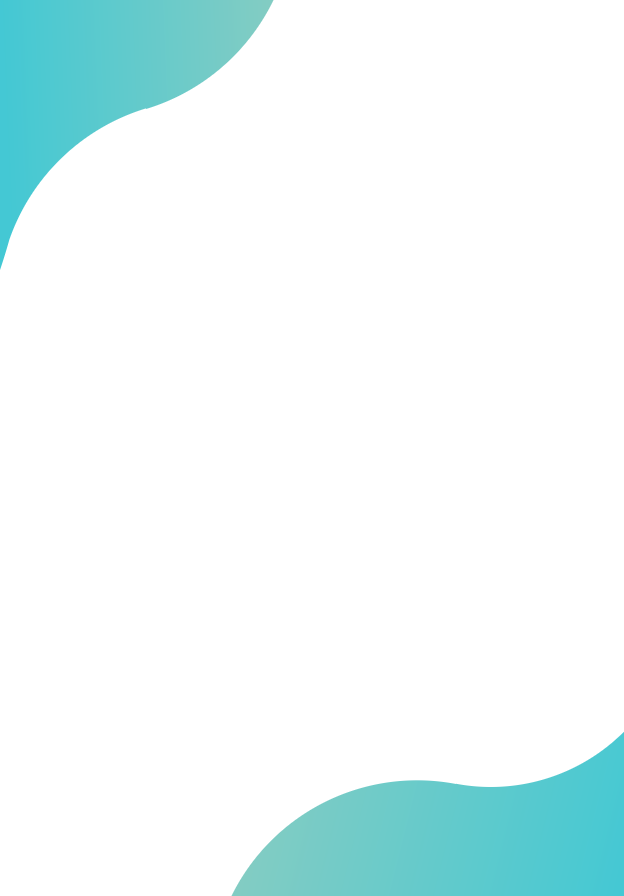
Write a Shadertoy shader that draws this background.

```glsl
// White page with teal-to-sage gradient waves in the top left and bottom right corners.

// Wave in the top left corner; q is measured rightwards and down from that corner.
float topWave(vec2 q) {
    float bulge = length(q - vec2(0.1367, -0.1461)) - 0.3352;
    float hollow = 0.3352 - length(q - vec2(0.3315, 0.4944));
    float t = q.y - 0.384;
    float tail = q.x - (0.015 - 0.28 * t - 0.57 * t * t);
    if (t > 0.0) return tail;
    return q.x > 0.2341 ? bulge : hollow;
}

// Wave along the bottom right: a round hill that runs into a hollow.
float bottomWave(vec2 p) {
    float hill = length(p - vec2(0.6685, -0.1461)) - 0.3315;
    vec2 hollowCentre = vec2(0.7865, 0.4762);
    float hollow = 0.3015 - length(vec2(p.x, min(p.y, hollowCentre.y)) - hollowCentre);
    return p.x < 0.7303 ? hill : hollow;
}

// Soft coverage of a signed distance over one pixel.
float coverage(float d) {
    return clamp(0.5 - d * iResolution.x, 0.0, 1.0);
}

void mainImage(out vec4 fragColor, in vec2 fragCoord) {
    // Canvas width is one unit.
    vec2 p = fragCoord / iResolution.x;
    vec2 q = vec2(p.x, iResolution.y / iResolution.x - p.y);

    vec3 teal = vec3(0.265, 0.785, 0.83);
    vec3 sage = vec3(0.51, 0.80, 0.765);

    // Gradients run from teal at the page sides to sage further in.
    float topBlend = clamp((q.x - 0.04 * q.y) / 0.43, 0.0, 1.0);
    float bottomBlend = clamp((1.0 - p.x + 0.25 * p.y) / 0.62, 0.0, 1.0);

    vec3 color = vec3(1.0);
    color = mix(color, mix(teal, sage, topBlend), coverage(topWave(q)));
    color = mix(color, mix(teal, sage, bottomBlend), coverage(bottomWave(p)));
    fragColor = vec4(color, 1.0);
}
```
